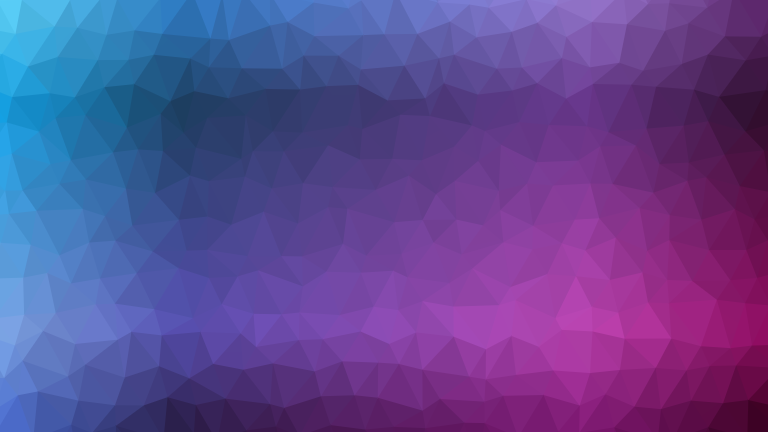
A Shadertoy shader for this background:

```glsl
const float ROWS = 14.0;                  // facet rows over the canvas height
const float JITTER = 0.32;                // vertex displacement, in cells
const float SHADE = 0.035;                // brightness variation per facet
const vec2 KNOTS_X = vec2(0.235, 0.76);   // inner colour stops, left to right
const vec2 KNOTS_Y = vec2(0.24, 0.755);   // inner colour stops, bottom to top

// Colour ramps from left to right, one per horizontal band
const vec3 BOTTOM[4] = vec3[4](vec3(0.28, 0.41, 0.80), vec3(0.15, 0.10, 0.25),
                               vec3(0.50, 0.09, 0.45), vec3(0.19, 0.00, 0.10));
const vec3 LOWER[4] = vec3[4](vec3(0.48, 0.64, 0.88), vec3(0.34, 0.31, 0.69),
                              vec3(0.74, 0.27, 0.70), vec3(0.56, 0.05, 0.38));
const vec3 UPPER[4] = vec3[4](vec3(0.07, 0.62, 0.88), vec3(0.11, 0.24, 0.37),
                              vec3(0.40, 0.21, 0.54), vec3(0.17, 0.05, 0.16));
const vec3 TOP[4] = vec3[4](vec3(0.38, 0.82, 0.96), vec3(0.18, 0.49, 0.78),
                            vec3(0.59, 0.47, 0.81), vec3(0.37, 0.15, 0.43));

vec2 hash2(vec2 p) {
    vec3 q = fract(p.xyx * vec3(0.1031, 0.1030, 0.0973));
    q += dot(q, q.yzx + 33.33);
    return fract((q.xx + q.yz) * q.zy);
}

// Maps 0..1 to 0..3 so that each knot lands on a whole number
float knotPosition(float x, vec2 knots) {
    if (x < knots.x) return x / knots.x;
    if (x < knots.y) return 1.0 + (x - knots.x) / (knots.y - knots.x);
    return 2.0 + (x - knots.y) / (1.0 - knots.y);
}

vec3 ramp(vec3 stops[4], float t) {
    int i = min(int(t), 2);
    return mix(stops[i], stops[i + 1], t - float(i));
}

// Smooth colour field beneath the facets
vec3 colourField(vec2 uv) {
    uv = clamp(uv, 0.0, 1.0);
    float tx = knotPosition(uv.x, KNOTS_X);
    float ty = knotPosition(uv.y, KNOTS_Y);
    vec3 bands[4] = vec3[4](ramp(BOTTOM, tx), ramp(LOWER, tx),
                            ramp(UPPER, tx), ramp(TOP, tx));
    return ramp(bands, ty);
}

// Staggered, jittered mesh vertex
vec2 meshVertex(vec2 id) {
    float stagger = 0.5 * mod(id.y, 2.0);
    return id + vec2(stagger, 0.0) + (hash2(id + 37.0) * 2.0 - 1.0) * JITTER;
}

float edgeDistance(vec2 p, vec2 a, vec2 b) {
    vec2 e = b - a, q = p - a;
    return (e.x * q.y - e.y * q.x) / max(length(e), 0.001);
}

// Adds one flat facet, weighted by its pixel coverage
void addFacet(inout vec4 sum, vec2 p, vec2 a, vec2 b, vec2 c, vec2 size, float pixel) {
    float d = min(edgeDistance(p, a, b), min(edgeDistance(p, b, c), edgeDistance(p, c, a)));
    float coverage = clamp(d / pixel + 0.5, 0.0, 1.0);
    if (coverage <= 0.0) return;
    vec2 centre = (a + b + c) / 3.0;
    float shade = 1.0 + SHADE * (hash2(centre * 19.0).x * 2.0 - 1.0);
    sum += vec4(colourField(centre / size) * shade, 1.0) * coverage;
}

void mainImage(out vec4 fragColor, in vec2 fragCoord) {
    float pixel = ROWS / iResolution.y;
    vec2 size = iResolution.xy * pixel;
    vec2 p = fragCoord * pixel;
    vec2 cell = floor(p);
    vec4 sum = vec4(colourField(p / size), 1.0) * 0.001;

    // Nearby quads, each split along its shorter diagonal
    for (int y = -1; y <= 1; y++) {
        for (int x = -2; x <= 1; x++) {
            vec2 id = cell + vec2(x, y);
            vec2 a = meshVertex(id);
            vec2 b = meshVertex(id + vec2(1.0, 0.0));
            vec2 c = meshVertex(id + vec2(1.0, 1.0));
            vec2 d = meshVertex(id + vec2(0.0, 1.0));
            if (distance(a, c) < distance(b, d)) {
                addFacet(sum, p, a, b, c, size, pixel);
                addFacet(sum, p, a, c, d, size, pixel);
            } else {
                addFacet(sum, p, a, b, d, size, pixel);
                addFacet(sum, p, b, c, d, size, pixel);
            }
        }
    }
    fragColor = vec4(sum.rgb / sum.a, 1.0);
}
```
